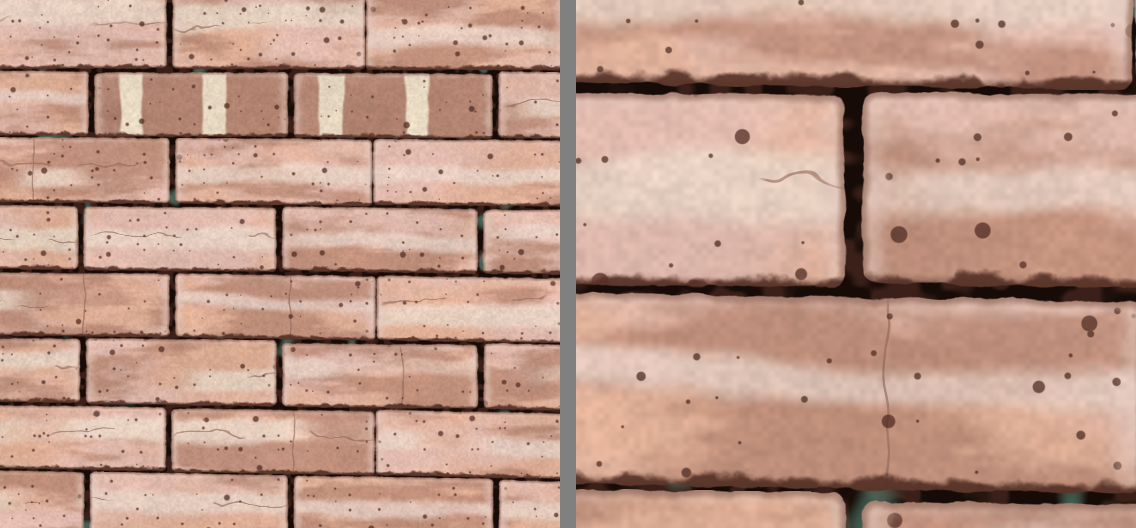
Left: the whole. Right: its middle third, enlarged.
A WebGL 2 fragment shader for this texture:

```glsl
#version 300 es
precision highp float;
// Dry-stacked clay bricks in eight leaning courses with open, sooty joints.
// Each brick is a ragged rounded box; hashes vary its size, tone, pale streak
// and tilt, and value noise adds scorched edges, cracks, pits and grain.

#define BRICK_PITCH 0.380
#define ROW_PITCH   0.1274
#define ROW_TOP     0.0066
#define LEAN        0.020
#define HEAD_GAP    0.0055
#define BED_GAP     0.0022
#define ROUNDNESS   0.009
#define EDGE_WEAR   0.0045
#define STREAK      0.85
#define PIT_CHANCE  0.10
#define GRAIN       0.13
#define BANDED_ROW  1.0

uniform vec2 u_resolution;
out vec4 fragColor;

const vec3 TAN   = vec3(0.88, 0.69, 0.59);
const vec3 PINK  = vec3(0.88, 0.73, 0.68);
const vec3 CLAY  = vec3(0.73, 0.54, 0.46);
const vec3 UMBER = vec3(0.56, 0.40, 0.34);
const vec3 PALE  = vec3(0.90, 0.80, 0.76);
const vec3 CREAM = vec3(0.92, 0.87, 0.78);
const vec3 BURNT = vec3(0.32, 0.18, 0.14);
const vec3 SOOT  = vec3(0.09, 0.045, 0.03);
const vec3 TEAL  = vec3(0.35, 0.52, 0.46);

float hash(vec2 p) {
  vec3 q = fract(vec3(p.xyx) * 0.1031);
  q += dot(q, q.yzx + 33.33);
  return fract((q.x + q.y) * q.z);
}

float noise(vec2 p) {
  vec2 i = floor(p), f = fract(p);
  f = f * f * (3.0 - 2.0 * f);
  return mix(mix(hash(i), hash(i + vec2(1, 0)), f.x),
             mix(hash(i + vec2(0, 1)), hash(i + vec2(1, 1)), f.x), f.y);
}

float fbm(vec2 p) {
  float sum = 0.0, amp = 0.53;
  for (int i = 0; i < 4; i++) {
    sum += amp * noise(p);
    p = p * 2.1 + 17.3;
    amp *= 0.5;
  }
  return sum;
}

// Position of the head joint on the left of a brick.
float jointX(float col, float row) {
  float start = mix(0.331, 0.156, mod(row, 2.0)) + 0.04 * (hash(vec2(row, 71.0)) - 0.5);
  return start + BRICK_PITCH * (col + 0.05 * (hash(vec2(col + 9.0, row + 40.0)) - 0.5));
}

// Every second joint of the even courses is pressed tight.
float tightness(float col, float row) {
  return mod(col, 2.0) * (1.0 - mod(row, 2.0));
}

// Small dark holes, one possible per grid cell.
float pits(vec2 p, float cell, float px) {
  vec2 id = floor(p / cell);
  vec2 centre = 0.3 + 0.4 * vec2(hash(id + 3.1), hash(id + 8.7));
  float radius = cell * mix(0.06, 0.20, hash(id + 5.5));
  float d = length((fract(p / cell) - centre) * cell) - radius;
  return step(hash(id + 1.9), PIT_CHANCE) * (1.0 - smoothstep(-px, px, d));
}

// Face colour; uv spans the brick, p is the position on the wall.
vec3 brickFace(vec2 uv, vec2 p, vec2 id, float px) {
  vec2 seed = id * 7.0 + 50.0;
  float h1 = hash(seed), h2 = hash(seed + 1.7), h3 = hash(seed + 3.3);
  float banded = step(abs(id.y - BANDED_ROW), 0.1) * step(abs(id.x - 0.5), 0.6);
  float wobble = fbm(p * vec2(9, 14) + seed) - 0.5;

  // Fired body with darker patches drawn out along the brick
  vec3 col = mix(TAN, PINK, smoothstep(0.3, 0.7, fbm(p * vec2(5, 12) + seed)));
  float patches = fbm(p * vec2(6, 24) + seed * 1.3) + 0.38 * (h1 - 0.5);
  col = mix(col, CLAY, 0.85 * smoothstep(0.43, 0.66, patches));
  col = mix(col, mix(CLAY, UMBER, 0.35 + wobble), 0.85 * banded);

  // Pale lengthwise streak, or upright cream bands on the banded course
  float mid = 0.35 + 0.35 * h2 + 0.25 * wobble + 0.15 * (h3 - 0.5) * uv.x;
  float streak = 1.0 - smoothstep(0.07, 0.20, abs(uv.y - mid) + 0.1 * (0.5 - h3));
  streak *= smoothstep(0.25, 0.6, noise(vec2(uv.x * 2.5, h1 * 40.0)) + 0.3 * h2);
  col = mix(col, mix(PALE, CREAM, h3 * 0.6), STREAK * streak * (1.0 - banded));
  float bandX = min(abs(uv.x - 0.19), abs(uv.x - 0.62)) + 0.04 * wobble;
  col = mix(col, CREAM, 0.95 * banded * (1.0 - smoothstep(0.052, 0.07, bandX)));

  // Hairline cracks
  float crackY = abs(uv.y - 0.55 - 0.5 * wobble) * ROW_PITCH;
  float crackX = abs(uv.x - 0.3 - 0.4 * h2 - 0.04 * wobble) * BRICK_PITCH;
  float lines = step(0.5, h3) * (1.0 - smoothstep(0.0004, 0.0006 + px, crackY))
      * smoothstep(0.45, 0.6, noise(p * 16.0 + seed));
  lines = max(lines, step(0.6, h1) * (1.0 - smoothstep(0.0003, 0.0005 + px, crackX)));
  col = mix(col, UMBER, 0.6 * lines);

  // Pits and grain
  col = mix(col, BURNT, 0.75 * max(pits(p, 0.014, px), pits(p + 4.3, 0.031, px)));
  float grain = 0.6 * noise(p * 260.0) + 0.4 * noise(p * 110.0) - 0.5;
  return col * (0.99 + GRAIN * grain + 0.12 * wobble);
}

void main() {
  float px = 1.0 / u_resolution.y;
  vec2 p = gl_FragCoord.xy * px;

  // Course and brick that own this point
  float depth = 1.0 - p.y;
  depth -= LEAN * (p.x - 0.5) * depth;
  float row = max(floor((depth - ROW_TOP) / ROW_PITCH), 0.0);
  float col = floor((p.x - jointX(0.0, row)) / BRICK_PITCH);
  if (p.x < jointX(col, row)) col -= 1.0;
  else if (p.x >= jointX(col + 1.0, row)) col += 1.0;
  vec2 id = vec2(col, row);

  // Brick bounds, measured upward from the foot of the course
  float y = ROW_TOP + (row + 1.0) * ROW_PITCH - depth;
  y += 0.014 * (hash(id + 21.0) - 0.5) * (p.x - jointX(col, row) - 0.5 * BRICK_PITCH);
  float drop = hash(id + 33.0);
  vec2 lo = vec2(jointX(col, row) + HEAD_GAP * mix(1.0, 0.15, tightness(col, row)),
                 BED_GAP * (0.5 + hash(id + 12.0)));
  vec2 hi = vec2(jointX(col + 1.0, row) - HEAD_GAP * mix(1.0, 0.15, tightness(col + 1.0, row)),
                 ROW_PITCH - BED_GAP * (0.4 + 2.2 * drop * drop));
  if (row < 0.5) hi.y += 0.03;
  vec2 q = vec2(p.x, y);
  vec2 uv = (q - lo) / (hi - lo);

  // Ragged rounded outline
  vec2 corner = abs(q - 0.5 * (lo + hi)) - 0.5 * (hi - lo) + ROUNDNESS;
  float d = length(max(corner, 0.0)) + min(max(corner.x, corner.y), 0.0) - ROUNDNESS;
  float ragged = fbm(p * 65.0) - 0.5;
  d += EDGE_WEAR * ragged;

  // Chalky arrises, rounded ends and scorched lower edge
  vec3 face = brickFace(uv, p, id, px);
  float side = min(q.x - lo.x, hi.x - q.x) + 0.018 * ragged;
  face = mix(face, PALE, 0.5 * (1.0 - smoothstep(0.004, 0.022, side)));
  face = mix(face, PALE, 0.3 * (1.0 - smoothstep(0.002, 0.012, hi.y - y + 0.01 * ragged)));
  face = mix(face, UMBER, 0.65 * smoothstep(-0.0065, -0.0005, d));
  float foot = y - lo.y + 0.014 * ragged;
  face = mix(face, BURNT, 0.9 * (1.0 - smoothstep(0.002, 0.008, foot)));

  // Joint: soot with burnt crumbs and rare teal flecks
  vec3 gap = mix(SOOT, BURNT, 0.6 * smoothstep(0.45, 0.75, noise(p * 90.0)));
  gap = mix(gap, TEAL, 0.7 * smoothstep(0.80, 0.92, noise(p * 24.0 + 6.0)));
  fragColor = vec4(mix(face, gap, smoothstep(-px, px, d)), 1.0);
}
```
